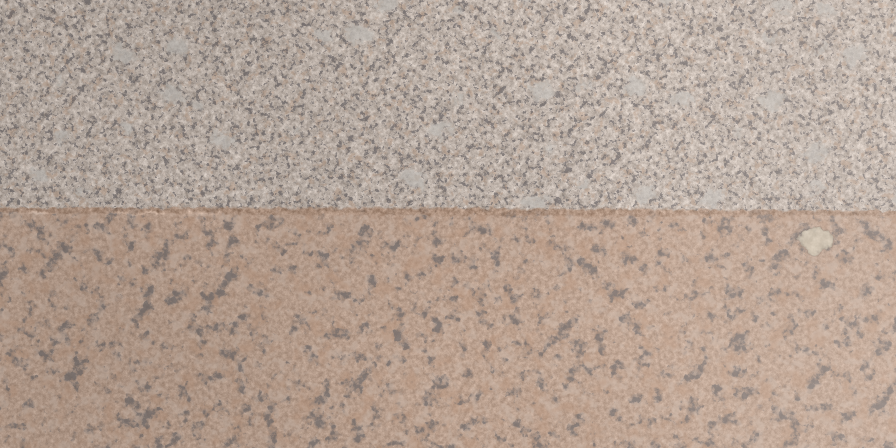
Write a Shadertoy shader that draws this texture.

```glsl
// Two granite slabs, speckled grey above and warm pink below, meeting at a worn seam.

// Layout, in units of the canvas height
const float SEAM_Y = 0.536;
const float SEAM_TILT = -0.0035;
const float SEAM_WIDTH = 0.009;
const vec2 SPOT_POS = vec2(1.823, 0.466);
const float SPOT_RADIUS = 0.030;

// Grain scales
const float GRAIN_FREQ = 112.0;
const float CLUSTER_FREQ = 27.0;
const float CHIP_CELL = 0.105;
const float CHIP_CHANCE = 0.42;

// Colours
const vec3 GREY_BASE = vec3(0.735, 0.690, 0.655);
const vec3 GREY_DARK = vec3(0.410, 0.390, 0.395);
const vec3 GREY_RUST = vec3(0.700, 0.585, 0.500);
const vec3 CHIP_PALE = vec3(0.745, 0.730, 0.710);
const vec3 PINK_BASE = vec3(0.715, 0.615, 0.548);
const vec3 PINK_PALE = vec3(0.765, 0.685, 0.630);
const vec3 PINK_RUST = vec3(0.700, 0.565, 0.475);
const vec3 PINK_DARK = vec3(0.425, 0.405, 0.405);
const vec3 SEAM_BROWN = vec3(0.640, 0.530, 0.455);
const vec3 SPOT_CREAM = vec3(0.775, 0.735, 0.665);

vec2 hash2(vec2 p) {
    vec3 q = fract(vec3(p.xyx) * vec3(0.1031, 0.1030, 0.0973));
    q += dot(q, q.yzx + 33.33);
    return fract((q.xx + q.yz) * q.zy);
}

float cornerSlope(vec2 cell, vec2 offset) {
    float angle = 6.2832 * hash2(cell + 71.0).x;
    return dot(vec2(cos(angle), sin(angle)), offset);
}

// Gradient noise, roughly -0.7 to 0.7
float noise(vec2 p) {
    vec2 i = floor(p), f = fract(p);
    vec2 u = f * f * f * (f * (f * 6.0 - 15.0) + 10.0);
    vec2 e = vec2(1.0, 0.0);
    return mix(mix(cornerSlope(i, f), cornerSlope(i + e, f - e), u.x),
               mix(cornerSlope(i + e.yx, f - e.yx), cornerSlope(i + 1.0, f - 1.0), u.x), u.y);
}

// Rotated octaves, so that the lattice does not show
float fbm(vec2 p) {
    float sum = 0.0, amp = 1.0;
    for (int i = 0; i < 3; i++) {
        p = mat2(1.6, 1.2, -1.2, 1.6) * p + 17.3;
        sum += amp * noise(p * 0.5);
        amp *= 0.6;
    }
    return sum;
}

// Coverage of scattered, ragged pale crystals
float paleChips(vec2 p) {
    vec2 q = p / CHIP_CELL;
    q += 0.20 * vec2(fbm(p * 38.0), fbm(p * 38.0 + 31.0));
    vec2 home = floor(q);
    float cover = 0.0;
    for (int y = -1; y <= 1; y++)
    for (int x = -1; x <= 1; x++) {
        vec2 cell = home + vec2(x, y);
        vec2 place = hash2(cell + 5.0), kind = hash2(cell + 43.0);
        vec2 d = q - cell - 0.15 - 0.7 * place;
        float turn = 0.9 * (place.x - 0.5);
        d = mat2(cos(turn), sin(turn), -sin(turn), cos(turn)) * d;
        float radius = mix(0.08, 0.24, kind.y);
        float dist = length(d * vec2(0.85, 1.25)) - radius;
        cover = max(cover, step(kind.x, CHIP_CHANCE) * (1.0 - smoothstep(-0.07, 0.07, dist)));
    }
    return cover;
}

vec3 greyGranite(vec2 p) {
    float grain = fbm(p * GRAIN_FREQ * 0.75);
    float patches = fbm(p * 30.0 + 9.0);
    float chips = paleChips(p);
    vec3 col = GREY_BASE + 0.15 * fbm(p * 95.0 + 3.0) + 0.06 * patches;
    col = mix(col, GREY_RUST, 0.45 * smoothstep(0.1, 0.6, fbm(p * 45.0 + 50.0)));
    col = mix(col, CHIP_PALE + 0.06 * grain, 0.65 * chips);
    float specks = smoothstep(0.05, 0.60, grain - 0.35 * patches);
    return mix(col, GREY_DARK, 0.70 * specks * (1.0 - 0.75 * chips));
}

vec3 pinkGranite(vec2 p) {
    float grain = fbm(p * GRAIN_FREQ * 0.75 + 20.0);
    vec3 col = PINK_BASE + 0.10 * fbm(p * 100.0 + 7.0);
    col = mix(col, PINK_PALE, 0.60 * smoothstep(0.0, 0.5, fbm(p * 32.0 + 80.0)));
    col = mix(col, PINK_RUST, 0.45 * smoothstep(0.0, 0.6, fbm(p * 20.0 + 120.0)));
    // Faint grey clouds carry broken dark crystals
    float clouds = fbm(p * CLUSTER_FREQ + 60.0) + 0.25 * noise(p * 7.0);
    col = mix(col, PINK_DARK, 0.28 * smoothstep(0.05, 0.50, clouds));
    float crystals = clouds + 0.55 * grain;
    return mix(col, PINK_DARK, 0.62 * smoothstep(0.22, 0.72, crystals));
}

void mainImage(out vec4 fragColor, in vec2 fragCoord) {
    vec2 p = fragCoord / iResolution.y;
    float px = 1.0 / iResolution.y;
    float across = fragCoord.x / iResolution.x;

    // Slabs on either side of the chipped joint
    float edge = p.y - SEAM_Y - SEAM_TILT * p.x - 0.006 * fbm(p * 45.0);
    vec3 col = mix(pinkGranite(p), greyGranite(p), smoothstep(-px, px, edge));

    // Crumbling brown joint, widest at the middle, and pale mortar on the left
    float width = SEAM_WIDTH * mix(0.65, 1.0, smoothstep(1.0, 0.3, abs(p.x - 1.0)));
    float joint = 1.0 - smoothstep(0.5 * width, width + px, abs(edge + 0.005));
    col = mix(col, SEAM_BROWN + 0.20 * fbm(p * 90.0), 0.72 * joint);
    float lip = 1.0 - smoothstep(0.0, 0.004 + px, abs(edge + 0.010));
    float mortar = smoothstep(-0.1, 0.3, noise(vec2(p.x * 14.0, 4.3)));
    col += 0.12 * lip * mortar * smoothstep(1.0, 0.5, p.x);

    // Cream stain with a ragged rim
    vec2 d = p - SPOT_POS;
    float stain = length(d * vec2(0.88, 1.0)) - SPOT_RADIUS - 0.012 * fbm(p * 34.0);
    float rim = 1.0 - smoothstep(0.0, 0.004 + px, abs(stain));
    col = mix(col, SPOT_CREAM + 0.08 * fbm(p * 60.0), 0.88 * (1.0 - smoothstep(-px, px, stain)));
    col *= 1.0 - 0.10 * rim;

    // Soft daylight, brighter to the right
    float light = mix(0.94, 1.07, smoothstep(0.0, 1.0, across)) + 0.03 * noise(p * 2.5);
    col = mix(col * light, vec3(0.83, 0.79, 0.76), 0.18 * smoothstep(0.5, 1.0, across));
    fragColor = vec4(clamp(col, 0.0, 1.0), 1.0);
}
```
